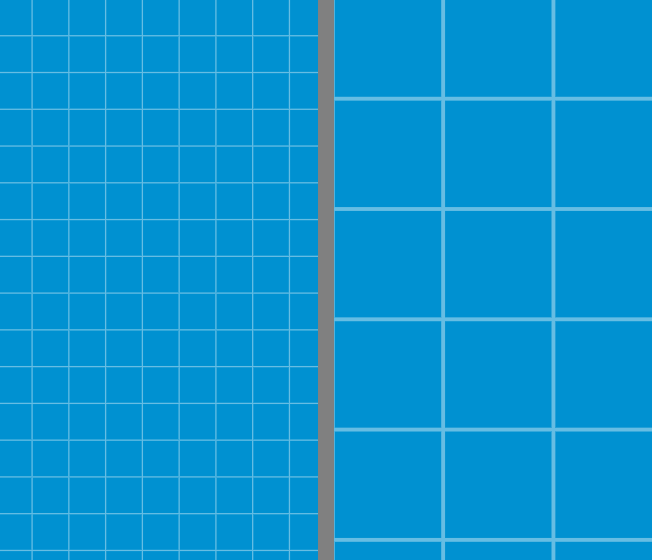
Left: the whole. Right: its middle third, enlarged.
Give the GLSL for this pattern, as a WebGL 2 fragment shader.

```glsl
#version 300 es
precision highp float;
// A flat blue sheet ruled with a square grid of thin, translucent white lines.
// Each axis measures the distance to its nearest rule; box-filtered coverage
// smooths the edges. All lengths are fractions of the canvas height.

uniform vec2 u_resolution;
out vec4 fragColor;

const vec3 SHEET_BLUE = vec3(0.0, 0.57, 0.82);
const vec3 RULE_WHITE = vec3(1.0);
const float RULE_OPACITY = 0.4;
const float RULE_WIDTH = 0.0023;
const float PITCH = 0.06565;                    // side of one grid square
const vec2 FIRST_RULE = vec2(0.0573, 0.01706);  // lowest left crossing

// Distance on each axis to the nearest rule
vec2 ruleDistance(vec2 p, vec2 origin, float pitch) {
    vec2 cell = fract((p - origin) / pitch + 0.5) - 0.5;
    return abs(cell) * pitch;
}

// Share of a pixel-wide box covered by a rule of the given width
vec2 ruleCoverage(vec2 dist, float width, float pixel) {
    vec2 lo = max(dist - 0.5 * pixel, vec2(-0.5 * width));
    vec2 hi = min(dist + 0.5 * pixel, vec2(0.5 * width));
    return clamp((hi - lo) / pixel, 0.0, 1.0);
}

void main() {
    float pixel = 1.0 / u_resolution.y;
    vec2 p = gl_FragCoord.xy * pixel;

    // Union of both directions, so crossings stay as pale as the rules
    vec2 cover = ruleCoverage(ruleDistance(p, FIRST_RULE, PITCH), RULE_WIDTH, pixel);
    float grid = max(cover.x, cover.y);

    fragColor = vec4(mix(SHEET_BLUE, RULE_WHITE, grid * RULE_OPACITY), 1.0);
}
```
